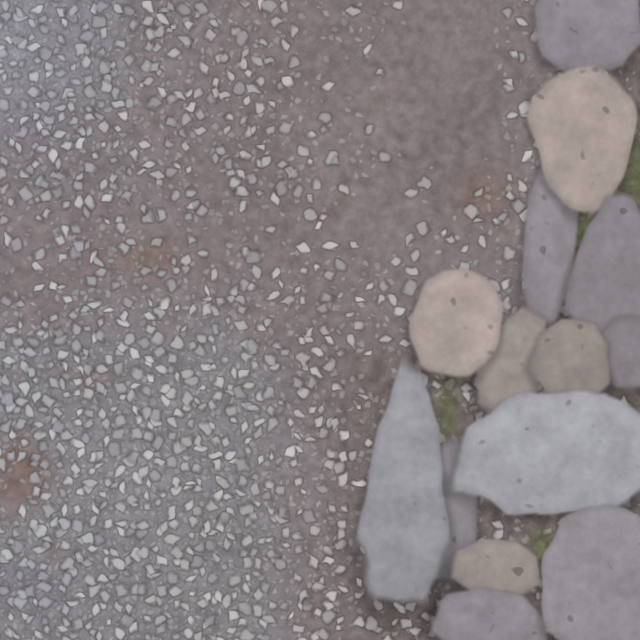
Reproduce this texture procedurally as a WebGL 2 fragment shader.

```glsl
#version 300 es
precision highp float;
uniform vec2 u_resolution;
out vec4 fragColor;

const float GRAVEL_SCALE = 46.;
const float GRIT_SCALE = 74.;
const float EDGE_SOFTNESS = .0036;
const float SHADOW_REACH = .014;
const vec3 SOIL = vec3(.505, .465, .47);
const vec3 GRAVEL_BED = vec3(.525, .51, .53);
const vec3 DARK_SOIL = vec3(.42, .385, .375);
const vec3 RUST = vec3(.49, .41, .38);
const vec3 PEBBLE_DULL = vec3(.59, .57, .575);
const vec3 PEBBLE_PALE = vec3(.84, .825, .81);
const vec3 MOSS = vec3(.39, .4, .3);
const vec3 TAN = vec3(.66, .61, .59);
const vec3 BROWN = vec3(.58, .545, .53);
const vec3 GREY = vec3(.56, .54, .56);
const vec3 BLUE = vec3(.62, .62, .645);

float softEdge;

vec3 hash3(vec2 p) {
  vec3 q = fract(p.xyx * vec3(.1031, .103, .0973));
  q += dot(q, q.yxz + 33.33);
  return fract((q.xxy + q.yzz) * q.zyx);
}

float slope(vec2 cell, vec2 offset) {
  return dot(hash3(cell).xy * 2. - 1., offset);
}

// Gradient noise
float noise(vec2 p) {
  vec2 i = floor(p), f = fract(p), e = vec2(1, 0);
  vec2 w = f * f * (3. - 2. * f);
  float low = mix(slope(i, f), slope(i + e, f - e), w.x);
  float high = mix(slope(i + e.yx, f - e.yx), slope(i + 1., f - 1.), w.x);
  return mix(low, high, w.y);
}

float fbm(vec2 p) {
  float sum = 0., weight = .6;
  for (int i = 0; i < 4; i++) {
    sum += weight * noise(p);
    p = mat2(1.6, 1.2, -1.2, 1.6) * p + 7.3;
    weight *= .55;
  }
  return sum;
}

float blob(vec2 p, float x, float y, float rx, float ry) {
  vec2 d = (p - vec2(x, y)) / vec2(rx, ry);
  return exp(-dot(d, d));
}

mat2 turn(float a) {
  return mat2(cos(a), -sin(a), sin(a), cos(a));
}

// Share of cells that hold a pebble
float gravelDensity(vec2 p) {
  float d = mix(.62, .4, smoothstep(.2, .75, p.x));
  d += .55 * smoothstep(.6, .35, p.y) * smoothstep(.58, .3, p.x);
  d += .4 * blob(p, .04, .95, .2, .18) + .3 * blob(p, .8, .78, .04, .25);
  d -= .75 * blob(p, .69, .86, .12, .14) + .5 * blob(p, .54, .65, .16, .04);
  d -= .4 * blob(p, .03, .6, .12, .05) + .7 * blob(p, .03, .25, .05, .06);
  return d + .4 * fbm(p * 9.);
}

// Scattered pebbles, each with a shadow ring
void gravel(inout vec3 col, vec2 p, float scale, float strength) {
  vec2 g = p * scale, base = floor(g);
  vec2 wobble = vec2(noise(g * 1.3), noise(g * 1.3 + 31.));
  for (int k = 0; k < 9; k++) {
    vec2 cell = base + vec2(k % 3 - 1, k / 3 - 1);
    vec3 h = hash3(cell + scale), v = hash3(cell + scale + 51.7);
    vec2 center = cell + .1 + .8 * h.xy;
    if (h.z > gravelDensity(center / scale)) continue;
    vec2 q = turn(v.x * 6.28) * (g - center + .42 * wobble);
    q.y *= 1. + .6 * v.y;
    float reach = max(length(q), (abs(q.x) + abs(q.y)) * .82);
    float d = (reach - mix(.24, .48, v.z)) / scale;
    col *= 1. - .24 * strength * (1. - smoothstep(0., .3 / scale, d));
    vec3 tint = mix(PEBBLE_DULL, PEBBLE_PALE, v.y * .6 + .4 * h.x);
    tint += vec3(-.015, 0, .025) * smoothstep(.5, 0., p.x);
    tint *= 1. + 5. * clamp(-d, 0., .01);
    col = mix(col, tint, strength * smoothstep(softEdge, -softEdge, d));
  }
}

// Chamfered stone; positive taper narrows the top
void stone(inout vec3 col, vec2 p, vec2 center, vec2 size, float tilt, float taper, float power, vec3 tint) {
  vec2 q = turn(tilt) * (p - center) / size;
  q.x /= max(1. - taper * q.y, .25);
  q += .13 * vec2(noise(p * 19.), noise(p * 19. + 40.));
  vec2 a = abs(q) + .0001, b = pow(a, vec2(power));
  float reach = max(pow(b.x + b.y, 1. / power), .68 * (a.x + a.y));
  float d = (reach - 1.) * min(size.x, size.y);
  col *= .8 + .2 * smoothstep(-.002, SHADOW_REACH, d + .5 * q.y * SHADOW_REACH);
  float grain = fbm(p * 20. + center * 30.) + .45 * fbm(p * 75.);
  float pits = smoothstep(.36, .52, noise(p * 50. + 9.));
  vec3 face = tint * (1. + .03 * q.y + .19 * grain - .2 * pits);
  face *= 1. - .07 * smoothstep(-.012, 0., d);
  col = mix(col, face, smoothstep(softEdge, -softEdge, d));
}

void main() {
  vec2 p = gl_FragCoord.xy / u_resolution;
  softEdge = max(EDGE_SOFTNESS, .8 / u_resolution.y);

  // Soil, paler under dense gravel, with rusty patches
  float fine = fbm(p * 55.);
  vec3 col = mix(SOIL, GRAVEL_BED, smoothstep(.55, 1., gravelDensity(p)));
  col *= 1. + .14 * fbm(p * 6.) + .3 * fine;
  col += vec3(.03, .035, .05) * blob(p, 0., .9, .14, .22);
  float rust = blob(p, .23, .6, .06, .03) + blob(p, .76, .69, .05, .05);
  rust += blob(p, .03, .26, .05, .06) + .6 * smoothstep(.1, .4, fbm(p * 11. + 5.));
  col = mix(col, RUST * (1. + .3 * fine), .6 * min(rust, 1.));
  float bed = smoothstep(.46, .62, p.x) * smoothstep(.52, .38, p.y);
  bed = max(bed, smoothstep(.82, .9, p.x));
  col = mix(col, DARK_SOIL * (1. + .5 * fine), .75 * bed);

  gravel(col, p, GRIT_SCALE, .48);
  gravel(col, p, GRAVEL_SCALE, .85);

  // Moss in the gaps
  float moss = blob(p, .918, .635, .03, .045) + blob(p, .99, .73, .03, .06);
  moss += blob(p, .7, .36, .016, .045) + blob(p, .846, .147, .02, .03);
  col = mix(col, MOSS * (1. + .5 * fine), min(moss, .85));

  // Stones, top to bottom
  stone(col, p, vec2(.92, .965), vec2(.083, .078), .15, 0., 3., GREY);
  stone(col, p, vec2(.86, .63), vec2(.04, .135), -.1, 0., 4., GREY * 1.02);
  stone(col, p, vec2(.912, .78), vec2(.077, .113), .05, -.28, 2.4, TAN);
  stone(col, p, vec2(.962, .575), vec2(.068, .118), -.06, .35, 3., GREY * .96);
  stone(col, p, vec2(.98, .45), vec2(.042, .056), 0., 0., 3., GREY * .93);
  stone(col, p, vec2(.803, .435), vec2(.046, .08), -.4, .1, 3.5, BROWN * 1.03);
  stone(col, p, vec2(.893, .44), vec2(.06), -.15, .15, 3.5, BROWN);
  stone(col, p, vec2(.714, .496), vec2(.069, .084), -.25, 0., 2.5, TAN * 1.02);
  stone(col, p, vec2(.705, .2), vec2(.04, .11), -.05, .1, 3.5, GREY * .96);
  stone(col, p, vec2(.634, .247), vec2(.06, .182), -.04, .42, 6., BLUE * .96);
  stone(col, p, vec2(.872, .292), vec2(.156, .094), .06, .08, 3.2, BLUE * 1.03);
  stone(col, p, vec2(.777, .113), vec2(.067, .043), -.08, .1, 3.5, BROWN * 1.03);
  stone(col, p, vec2(.768, .025), vec2(.088, .054), -.2, .15, 3., GREY);
  stone(col, p, vec2(.952, .095), vec2(.108, .115), .2, .2, 2.8, GREY * 1.03);

  fragColor = vec4(clamp(col, 0., 1.), 1);
}
```
